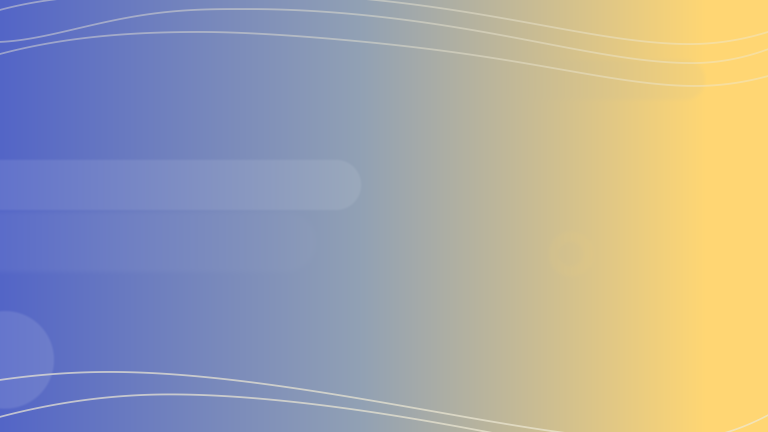
Give the GLSL for this background, as a Shadertoy shader.

```glsl
// A blue to amber horizontal gradient with pale flowing lines above and below,
// plus translucent pills, a disc and a ring. Lines are polynomial waves from
// crest to trough; the soft shapes are signed distance functions.

// Thin line: bend shapes the part left of the crest, skew the long descent.
// ends holds the drop at the left border and the rise at the right border.
float waveLine(vec2 uv, vec2 crest, vec2 trough, vec2 ends, vec3 bend, vec2 skew) {
    float u = max(0.0, (crest.x - uv.x) / crest.x);
    float v = max(0.0, (uv.x - trough.x) / (1.0 - trough.x));
    float t = clamp((uv.x - crest.x) / (trough.x - crest.x), 0.0, 1.0);
    float descent = t * t * (3.0 - 2.0 * t)
                  - (skew.x + skew.y * t) * t * t * (1.0 - t) * (1.0 - t);
    float y = mix(crest.y, trough.y, descent)
            - ends.x * u * u * (bend.x + bend.y * u + bend.z * u * u)
            + ends.y * v * v;
    return clamp((0.0021 - abs(uv.y - y)) * iResolution.y + 0.5, 0.0, 1.0);
}

// Horizontal capsule between x = left and x = right (centres of its caps).
float pillDistance(vec2 p, float left, float right, float y, float radius) {
    return length(p - vec2(clamp(p.x, left, right), y)) - radius;
}

float softFill(float dist, float blur) {
    float edge = max(blur, 0.7 / iResolution.y);
    return 1.0 - smoothstep(-edge, edge, dist);
}

void mainImage(out vec4 fragColor, in vec2 fragCoord) {
    vec2 uv = fragCoord / iResolution.xy;
    vec2 p = uv * vec2(16.0 / 9.0, 1.0);

    // Background gradient
    vec3 blue = vec3(0.325, 0.395, 0.778);
    vec3 slate = vec3(0.57, 0.63, 0.705);
    vec3 amber = vec3(1.0, 0.84, 0.45);
    vec3 color = mix(blue, slate, clamp(uv.x / 0.47, 0.0, 1.0));
    color = mix(color, amber, clamp((uv.x - 0.47) / 0.45, 0.0, 1.0));

    // Translucent pills and disc on the left
    vec3 haze = vec3(0.93, 0.95, 0.97);
    float upperPill = softFill(pillDistance(p, -1.0, 0.778, 0.572, 0.058), 0.004);
    float lowerPill = softFill(pillDistance(p, -1.0, 0.662, 0.440, 0.069), 0.010);
    float disc = softFill(length(p - vec2(0.012, 0.167)) - 0.113, 0.004);
    color = mix(color, haze, 0.10 * upperPill);
    color = mix(color, haze, 0.05 * lowerPill * (1.0 - 0.6 * smoothstep(0.2, 0.75, p.x)));
    color = mix(color, haze, 0.12 * disc);

    // Barely visible pill and ring on the right
    float dimPill = softFill(pillDistance(p, 1.2, 1.586, 0.815, 0.046), 0.008);
    float ring = softFill(abs(length(p - vec2(1.322, 0.412)) - 0.040) - 0.012, 0.006);
    color = mix(color, slate, 0.06 * dimPill * smoothstep(1.15, 1.5, p.x));
    color = mix(color, amber, 0.06 * ring);

    // Flowing lines
    float top = waveLine(uv, vec2(0.326, 1.016), vec2(0.898, 0.898),
                         vec2(0.039, 0.028), vec3(0.0, 0.0, 1.0), vec2(1.0, 1.7));
    top = max(top, waveLine(uv, vec2(0.326, 0.979), vec2(0.901, 0.854),
                            vec2(0.076, 0.032), vec3(-0.3, 4.3, -3.0), vec2(1.0, 1.7)));
    top = max(top, waveLine(uv, vec2(0.26, 0.926), vec2(0.905, 0.801),
                            vec2(0.051, 0.023), vec3(0.6, 0.4, 0.0), vec2(0.1, 4.3)));
    float bottom = waveLine(uv, vec2(0.143, 0.139), vec2(0.872, -0.021),
                            vec2(0.0185, 0.060), vec3(1.0, 0.0, 0.0), vec2(-0.1, 1.5));
    bottom = max(bottom, waveLine(uv, vec2(0.221, 0.087), vec2(0.898, -0.065),
                                  vec2(0.052, 0.046), vec3(1.0, 0.0, 0.0), vec2(0.4, 2.0)));
    vec3 cream = vec3(0.93, 0.91, 0.83);
    color = mix(color, cream, 0.45 * top);
    color = mix(color, cream, 0.70 * bottom);

    fragColor = vec4(color, 1.0);
}
```
